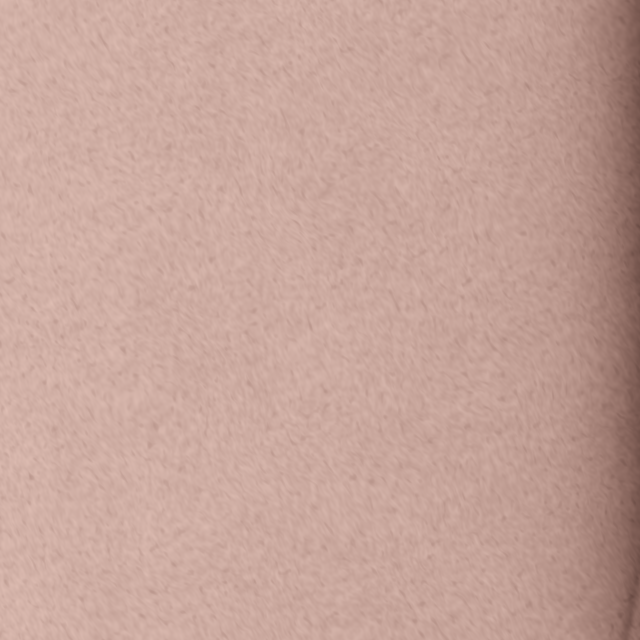
Write a WebGL 1 fragment shader that draws this texture.

```glsl
precision highp float;
// Soft pinkish suede: short slanted fibres and sparse dark flecks over faint
// mottling, made from stretched gradient noise. The surface dims gently to the
// right, then rolls off into brown shade with a small crease in the low corner.

uniform vec2 u_resolution;

// Unit gradient with a pseudo-random direction for a lattice cell
vec2 cellGradient(vec2 cell) {
  float angle = 6.2832 * fract(sin(dot(cell, vec2(127.1, 311.7))) * 43758.55);
  return vec2(cos(angle), sin(angle));
}

// Gradient noise, about -0.7 to 0.7
float gradientNoise(vec2 p) {
  vec2 cell = floor(p);
  vec2 f = fract(p);
  vec2 w = f * f * f * (f * (f * 6.0 - 15.0) + 10.0);
  vec2 e = vec2(0.0, 1.0);
  float a = dot(cellGradient(cell), f);
  float b = dot(cellGradient(cell + e.yx), f - e.yx);
  float c = dot(cellGradient(cell + e.xy), f - e.xy);
  float d = dot(cellGradient(cell + e.yy), f - e.yy);
  return mix(mix(a, b, w.x), mix(c, d, w.x), w.y);
}

// Fibres lean from upper left to lower right and sway slowly
float fibreRelief(vec2 uv) {
  vec2 sway = vec2(gradientNoise(uv * 6.0 + 3.7), gradientNoise(uv * 6.0 + 41.3));
  vec2 p = uv + 0.025 * sway;
  p += 0.003 * gradientNoise(uv * 35.0 + 17.0);
  vec2 fibre = vec2(dot(p, vec2(0.85, 0.53)), dot(p, vec2(0.53, -0.85)));

  float relief = 0.042 * gradientNoise(fibre * vec2(135.0, 72.0));
  relief += 0.026 * gradientNoise(fibre * vec2(75.0, 48.0) + 23.4);
  relief += 0.022 * gradientNoise(fibre * vec2(210.0, 115.0) + 71.9);
  float fleck = gradientNoise(fibre * vec2(105.0, 62.0) + 57.1);
  return relief - 0.045 * smoothstep(0.18, 0.6, fleck);
}

// Broad unevenness of the nap
float mottling(vec2 uv) {
  return 0.014 * gradientNoise(uv * 5.0 + 9.2)
       + 0.016 * gradientNoise(uv * vec2(17.0, 21.0) + 31.6);
}

// Slow dimming to the right, then a steep fall at the rounded edge
float surfaceLight(vec2 uv) {
  float falloff = mix(0.077, 0.062, uv.y);
  float light = 0.826 - 0.053 * uv.x - 0.31 * exp((uv.x - 1.0) / falloff);

  // Crease in the lower right corner, lighter beyond it
  float crease = uv.x - 0.976 - 0.19 * uv.y;
  light += 0.09 * smoothstep(0.0, 0.014, crease);
  light -= 0.05 * exp(-pow(abs(crease) / 0.007, 2.0)) * smoothstep(0.16, 0.05, uv.y);
  return light;
}

// Brown shade to pale pink, with a slightly redder middle
vec3 suedeColour(float light) {
  float t = (light - 0.43) / 0.39;
  vec3 colour = mix(vec3(0.43, 0.31, 0.28), vec3(0.82, 0.69, 0.65), t);
  return colour - vec3(0.0, 0.06, 0.07) * max(t * (1.0 - t), 0.0);
}

void main() {
  vec2 uv = gl_FragCoord.xy / u_resolution;
  float light = surfaceLight(uv) + mottling(uv) + fibreRelief(uv);
  gl_FragColor = vec4(clamp(suedeColour(light), 0.0, 1.0), 1.0);
}
```
